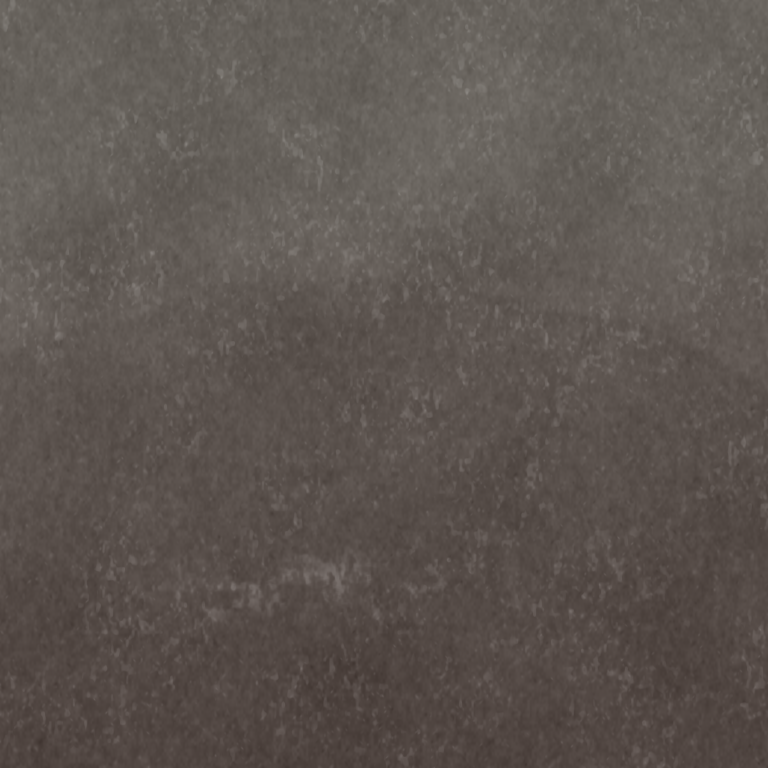
This texture is drawn by a WebGL 2 fragment shader. Its source:

```glsl
#version 300 es
precision highp float;
// Worn, dusty brown-grey surface: a vertical tint gradient with a faint arched
// edge, layered value noise for grain and stains, and pale flecks from jittered
// grids and clipped noise, gathering in worn patches and a low scuffed band.
uniform vec2 u_resolution;
out vec4 fragColor;

float hash(vec2 p) {
  vec3 q = fract(p.xyx * vec3(0.1031, 0.1030, 0.0973));
  q += dot(q, q.yzx + 33.33);
  return fract((q.x + q.y) * q.z);
}

float noise(vec2 p) {
  vec2 i = floor(p), f = fract(p);
  f = f * f * (3.0 - 2.0 * f);
  return mix(mix(hash(i), hash(i + vec2(1, 0)), f.x),
             mix(hash(i + vec2(0, 1)), hash(i + vec2(1, 1)), f.x), f.y);
}

float fbm(vec2 p) {
  float sum = 0.0, amp = 0.5;
  for (int i = 0; i < 5; i++) {
    sum += amp * noise(p);
    p = mat2(1.6, 1.2, -1.2, 1.6) * p + 7.3;
    amp *= 0.5;
  }
  return sum;
}

// Soft upright ellipses, one per occupied cell of a jittered grid
float flecks(vec2 uv, float cells, float density, float seed) {
  vec2 p = uv * cells, home = floor(p);
  float sum = 0.0;
  for (int y = -1; y <= 1; y++) {
    for (int x = -1; x <= 1; x++) {
      vec2 id = home + vec2(x, y);
      vec2 key = id + seed;
      vec2 d = p - id - vec2(hash(key + 11.7), hash(key + 47.1));
      d.x += d.y * (hash(key + 5.3) - 0.5) * 1.2;
      d /= vec2(0.27, 0.36) * mix(0.6, 1.3, hash(key + 83.9));
      float present = 1.0 - smoothstep(density - 0.03, density + 0.03, hash(key));
      sum += present * mix(0.25, 1.0, hash(key + 29.4)) * exp(-dot(d, d) * 1.5);
    }
  }
  return sum;
}

void main() {
  vec2 uv = gl_FragCoord.xy / u_resolution;
  float cloud = fbm(uv * 3.5 + 2.0);
  float patches = fbm(uv * 9.0 + 31.0);
  float clusters = smoothstep(0.4, 0.66, fbm(uv * vec2(13.0, 11.0) + 63.0));

  // Base tint, warm and dark at the foot, grey at the top
  float h = uv.y + (cloud - 0.5) * 0.22;
  vec3 col = mix(vec3(0.312, 0.270, 0.253), vec3(0.358, 0.325, 0.306),
                 smoothstep(0.0, 0.5, h));
  col = mix(col, vec3(0.400, 0.381, 0.358), smoothstep(0.45, 0.85, h));

  // Arched edge, paler just above and fading upward
  float arch = uv.y - 0.625 + 0.45 * pow(uv.x - 0.47, 2.0)
             + (noise(uv * 14.0) - 0.5) * 0.018;
  float above = smoothstep(-0.008, 0.012, arch);
  float edgeWear = smoothstep(0.3, 0.6, patches);
  col += 0.022 * above * exp(-max(arch, 0.0) * 5.0) * edgeWear;
  col -= 0.008 * exp(-pow(arch / 0.012, 2.0)) * edgeWear;

  // Broad stains and fine upright grain
  col += (cloud - 0.48) * 0.035 + (patches - 0.48) * 0.05;
  col += (noise(uv * vec2(75.0, 50.0)) - 0.5) * 0.02;
  col += (noise(uv * vec2(190.0, 115.0) + 17.0) - 0.5) * 0.036;
  col += (noise(uv * vec2(330.0, 220.0) + 5.0) - 0.5) * 0.026;

  // Pale flecks in two sizes, thicker inside worn clusters
  float dust = flecks(uv, 105.0, 0.1 + 0.3 * clusters, 3.0) * 0.065
             + flecks(uv, 62.0, 0.03 + 0.12 * clusters, 140.0) * 0.065;

  // Ragged smears where clipped noise rises above the surface
  float ragged = 0.6 * noise(uv * vec2(125.0, 85.0) + 41.0)
               + 0.4 * noise(uv * vec2(260.0, 170.0) + 71.0);
  dust += smoothstep(0.56, 0.85, ragged) * (0.02 + 0.05 * clusters);
  col += dust * vec3(0.97, 1.0, 1.03);

  // Broken, grainy horizontal scuff band
  float sway = uv.y - 0.238 + (noise(vec2(uv.x * 8.0, 4.0)) - 0.5) * 0.02;
  float band = exp(-pow(sway / 0.032, 2.0))
             * smoothstep(0.2, 0.3, uv.x) * (1.0 - smoothstep(0.5, 0.63, uv.x));
  float broken = smoothstep(0.38, 0.6, fbm(uv * vec2(18.0, 32.0) + 9.0));
  col += band * broken * (0.025 + 0.11 * smoothstep(0.3, 0.75, ragged))
       * vec3(0.97, 1.0, 1.02);

  // Sparse dark pits
  col -= 0.035 * flecks(uv, 34.0, 0.02, 300.0);
  col -= 0.035 * flecks(uv, 90.0, 0.12, 410.0);

  fragColor = vec4(col - 0.004, 1.0);
}
```
